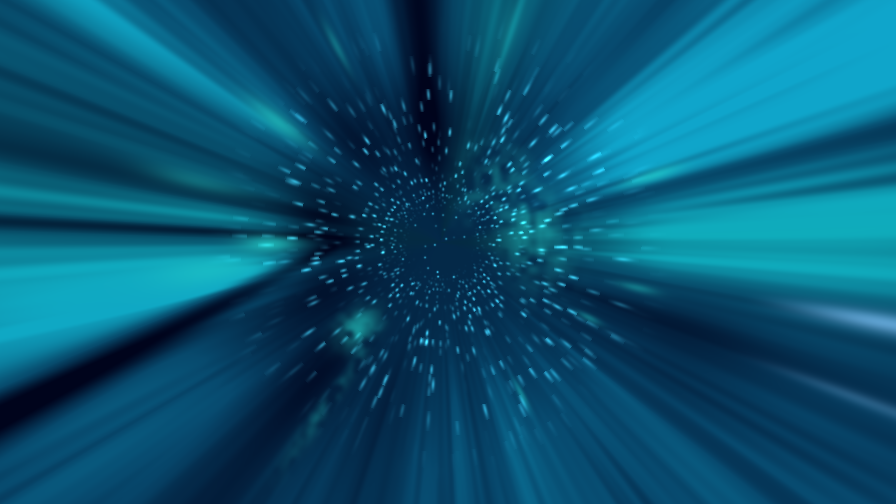
Reproduce this background procedurally as a WebGL 1 fragment shader.

```glsl
precision highp float;
// Deep blue and cyan light-speed tunnel: radial beams, glowing clouds and star dashes.

uniform vec2 u_resolution;

const vec2 CENTER = vec2(0.492, 0.519);
const vec3 SHADOW = vec3(0.0, 0.015, 0.11);
const vec3 MID = vec3(0.025, 0.28, 0.41);
const vec3 BRIGHT = vec3(0.06, 0.66, 0.78);
const vec3 MINT = vec3(0.14, 0.80, 0.78);
const vec3 PALE = vec3(0.45, 0.72, 0.92);
const vec3 STAR = vec3(0.25, 0.70, 0.75);
const float BASE_LIGHT = 0.43;
const float CORE_LIGHT = 0.24;
const float STREAK_CONTRAST = 0.60;
const float DASH_DENSITY = 0.24;
const float DOT_DENSITY = 0.45;
const float DOT_CELL = 0.021;
const float TAU = 6.2831853;

float hash(vec2 p) {
  return fract(sin(dot(p, vec2(127.1, 311.7))) * 43758.545);
}

// Value noise that repeats along x after a whole number of cells.
float noise(vec2 p, float period) {
  vec2 i = floor(p), f = fract(p);
  f = f * f * (3.0 - 2.0 * f);
  float x0 = mod(i.x, period), x1 = mod(i.x + 1.0, period);
  return mix(mix(hash(vec2(x0, i.y)), hash(vec2(x1, i.y)), f.x),
             mix(hash(vec2(x0, i.y + 1.0)), hash(vec2(x1, i.y + 1.0)), f.x), f.y);
}

// Soft sector around a direction; all angles are in degrees.
float beam(float angle, float direction, float width) {
  float d = (mod(angle - direction + 180.0, 360.0) - 180.0) / width;
  return exp(-d * d);
}

// Glow at a polar position, stretched along its ray.
float spot(vec2 polar, float direction, float radius, float width, float reach) {
  float d = (polar.y - radius) / reach;
  return beam(polar.x, direction, width) * exp(-d * d);
}

float beamLight(float a, float r) {
  float light = BASE_LIGHT;
  // Right side
  light += 0.48 * beam(a, 0.5, 8.0) + 0.52 * beam(a, 27.0, 13.0);
  light -= 0.30 * beam(a, 14.0, 2.6) + 0.12 * beam(a, -17.0, 6.0);
  // Top
  light += 0.14 * beam(a, 75.0, 6.0) + 0.28 * beam(a, 143.5, 4.5);
  light -= 0.40 * beam(a, 95.5, 5.5) + 0.13 * beam(a, 130.0, 6.0);
  // Left side, with a dark wedge that bends toward the core
  light += 0.50 * beam(a, -171.0, 8.0) + 0.20 * beam(a, 172.5, 3.0);
  light -= 0.36 * beam(a, 177.3, 1.3) + 0.18 * beam(a, 167.5, 2.5);
  light -= 0.55 * beam(a, -153.0 - 5.2 / max(r, 0.2), 3.2);
  // Bottom
  light += 0.05 * beam(a, -61.0, 12.0) + 0.06 * beam(a, -147.0, 4.0);
  light -= 0.25 * beam(a, -132.0, 9.0) + 0.12 * beam(a, -108.0, 9.0);
  return light;
}

// Fine rays of several widths, drawn out along the radius.
float streaks(float turn, float depth) {
  float sum = 0.0, count = 34.0;
  for (int i = 0; i < 4; i++) {
    sum += noise(vec2(turn * count, depth * 1.4 + float(i) * 7.3), count) - 0.5;
    count *= 2.0;
  }
  return sum * 0.5;
}

// Dashes that lengthen away from the core.
float dashes(float turn, float r) {
  float sum = 0.0;
  for (int i = 0; i < 5; i++) {
    float count = 30.0 + 13.0 * float(i);
    float cell = TAU / count;
    vec2 grid = vec2(turn * count, log(r) / cell + 0.37 * float(i));
    vec2 id = vec2(mod(floor(grid.x), count), floor(grid.y)) + 91.0 * float(i);
    vec2 site = 0.3 + 0.4 * vec2(hash(id + 3.1), hash(id + 8.7));
    vec2 offset = (fract(grid) - site) * cell * r / vec2(0.0016 + 0.006 * r, 0.0018 + 0.12 * r * r);
    float power = hash(id + 17.3);
    sum += step(hash(id), DASH_DENSITY) * power * power * exp(-dot(offset, offset));
  }
  return sum * smoothstep(0.06, 0.12, r) * (1.0 - smoothstep(0.22, 0.48, r));
}

// Tiny round stars scattered over the core.
float dots(vec2 p, float r) {
  vec2 id = floor(p / DOT_CELL);
  vec2 site = 0.2 + 0.6 * vec2(hash(id + 5.3), hash(id + 9.9));
  vec2 offset = (fract(p / DOT_CELL) - site) * DOT_CELL / 0.0021;
  return step(hash(id), DOT_DENSITY) * hash(id + 2.7) * exp(-dot(offset, offset)) * (1.0 - smoothstep(0.07, 0.15, r));
}

void main() {
  vec2 p = (gl_FragCoord.xy - CENTER * u_resolution) / u_resolution.y;
  float r = max(length(p), 0.001);
  float turn = atan(p.y, p.x + 1e-6) / TAU;
  float a = turn * 360.0;
  vec2 polar = vec2(a, r);

  // Beams emerge from a dim core ringed by dark pockets.
  float light = mix(CORE_LIGHT, beamLight(a, r), smoothstep(0.08, 0.48, r));
  light -= 0.22 * spot(polar, 95.0, 0.22, 15.0, 0.12) + 0.14 * spot(polar, 128.0, 0.26, 22.0, 0.12);
  light -= 0.24 * spot(polar, 178.0, 0.24, 24.0, 0.08) + 0.20 * spot(polar, -150.0, 0.33, 17.0, 0.16);
  light -= 0.15 * spot(polar, -22.0, 0.50, 12.0, 0.20) + 0.08 * spot(polar, -118.0, 0.35, 20.0, 0.15);
  light *= 1.0 + STREAK_CONTRAST * streaks(turn, r) * smoothstep(0.08, 0.35, r);

  // Patchy clouds close to the core.
  float cloud = 0.5 * noise(p * 24.0 + 40.0, 997.0) + 0.5 * noise(p * 55.0 + 90.0, 997.0);
  float mist = 0.60 * spot(polar, 4.0, 0.19, 24.0, 0.07) + 0.50 * spot(polar, 48.0, 0.15, 22.0, 0.07);
  mist += 0.70 * spot(polar, -134.0, 0.235, 8.0, 0.045) + 0.40 * spot(polar, -125.0, 0.38, 2.0, 0.13);
  mist *= smoothstep(0.15, 0.80, cloud);

  // Bright beam tips and small flares.
  float flare = 0.65 * spot(polar, 143.5, 0.40, 2.4, 0.07) + 0.75 * spot(polar, 180.5, 0.34, 3.0, 0.06);
  flare += 0.45 * spot(polar, -173.0, 0.46, 3.5, 0.11) + 0.35 * spot(polar, 166.0, 0.50, 2.0, 0.10);
  flare += 0.60 * spot(polar, 17.5, 0.44, 1.4, 0.06) + 0.40 * spot(polar, -27.0, 0.33, 1.2, 0.025);
  flare += 0.40 * spot(polar, -13.0, 0.40, 1.2, 0.04) + 0.40 * spot(polar, -62.0, 0.34, 1.0, 0.03);
  flare += 0.35 * spot(polar, 118.0, 0.44, 1.0, 0.05) + 0.25 * spot(polar, 72.0, 0.44, 2.0, 0.08);

  light = clamp(light, 0.0, 1.1);
  vec3 color = mix(SHADOW, MID, min(light / BASE_LIGHT, 1.0));
  color = mix(color, BRIGHT, smoothstep(0.36, 0.95, light));

  // Teal on the horizontal and upper rays, bluer elsewhere.
  float teal = beam(a, 0.0, 12.0) + beam(a, 76.0, 12.0) + beam(a, 172.0, 22.0);
  color *= mix(vec3(1.0, 0.98, 1.02), vec3(1.0, 1.02, 0.94), clamp(teal, 0.0, 1.0));
  color = mix(color, MINT, clamp(mist + flare, 0.0, 0.85));

  // Pale streaks along the right edge.
  float edge = smoothstep(0.60, 0.90, r);
  color = mix(color, PALE, edge * (0.8 * beam(a, -10.3, 1.3) + 0.3 * beam(a, -20.5, 0.8)));
  color += STAR * (dashes(turn, r) + dots(p, r));
  gl_FragColor = vec4(color, 1.0);
}
```
